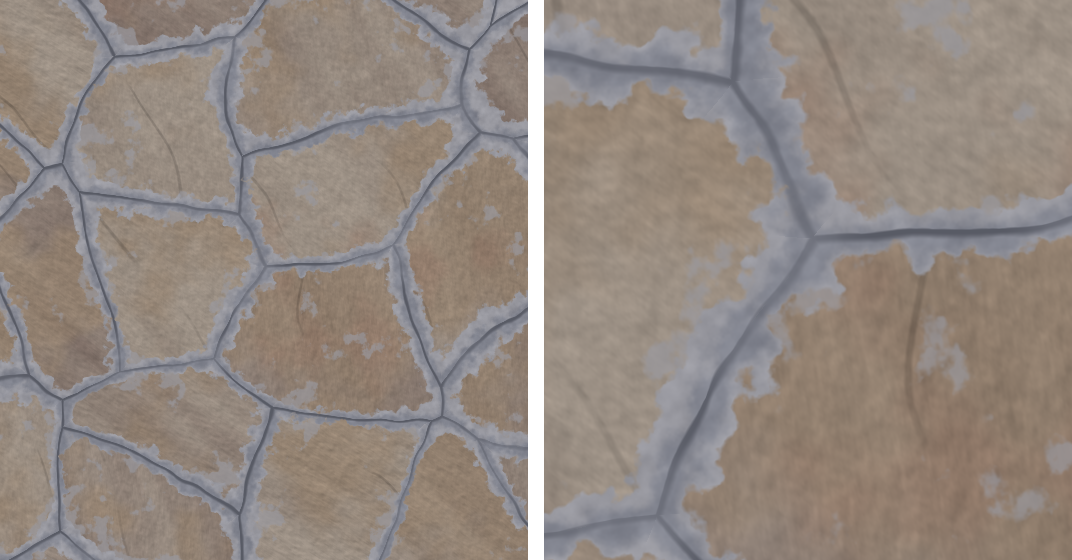
Left: the whole. Right: its middle third, enlarged.
Write a WebGL 1 fragment shader that draws this texture.

```glsl
precision highp float;
// Irregular flagstone paving: tan sandstone slabs in ragged blue-grey mortar.
uniform vec2 u_resolution;

const vec3 PALE_STONE  = vec3(0.605, 0.560, 0.515);
const vec3 OCHRE_STONE = vec3(0.575, 0.500, 0.425);
const vec3 BROWN_STONE = vec3(0.500, 0.440, 0.410);
const vec3 RUST_STAIN  = vec3(0.570, 0.465, 0.405);
const vec3 PALE_MORTAR = vec3(0.600, 0.600, 0.628);
const vec3 GREY_MORTAR = vec3(0.505, 0.515, 0.558);
const vec3 DARK_GROOVE = vec3(0.345, 0.355, 0.395);
const vec2 SLAB_SIZE = vec2(0.34, 0.25);
const vec2 LIGHT_DIR = vec2(-0.5, 0.866);
const float PAVING_TILT = 0.36;
const float JITTER = 0.92;
const float JOINT_WIDTH = 0.019;
const float GROOVE_WIDTH = 0.0024;
const float CORNER_ROUNDING = 0.028;
const float RELIEF = 0.62;
const float GRAIN = 0.055;

float hash(vec2 p) {
  return fract(sin(dot(p, vec2(127.1, 311.7))) * 43758.5);
}

vec2 hash2(vec2 p) {
  return vec2(hash(p), hash(p + 47.3));
}

vec2 rotate(vec2 p, float a) {
  float c = cos(a), s = sin(a);
  return vec2(c * p.x + s * p.y, c * p.y - s * p.x);
}

float noise(vec2 p) {
  vec2 i = floor(p), f = fract(p);
  f = f * f * (3.0 - 2.0 * f);
  return mix(mix(hash(i), hash(i + vec2(1.0, 0.0)), f.x),
             mix(hash(i + vec2(0.0, 1.0)), hash(i + 1.0), f.x), f.y);
}

float fbm(vec2 p) {
  float sum = 0.0, amp = 0.533;
  for (int i = 0; i < 4; i++) {
    sum += amp * noise(p);
    p = rotate(p, 0.6) * 2.03 + 11.7;
    amp *= 0.5;
  }
  return sum;
}

float smoothMin(float a, float b, float k) {
  float h = max(k - abs(a - b), 0.0) / k;
  return min(a, b) - 0.25 * h * h * k;
}

// Offset from p to the seed of a grid cell
vec2 seedOffset(vec2 cell, vec2 p) {
  return (cell + 0.5 + JITTER * (hash2(cell) - 0.5)) * SLAB_SIZE - p;
}

// Slab layout: sharp and rounded distance to the joint, its normal, slab id
void slabs(vec2 p, out float sharp, out float rounded, out vec2 normal, out vec2 id) {
  vec2 base = floor(p / SLAB_SIZE), nearest = vec2(0.0);
  float best = 9.0;
  for (int j = -2; j <= 2; j++) for (int i = -2; i <= 2; i++) {
    vec2 cell = base + vec2(float(i), float(j));
    vec2 r = seedOffset(cell, p);
    if (dot(r, r) < best) { best = dot(r, r); nearest = r; id = cell; }
  }
  sharp = 9.0;
  rounded = 9.0;
  normal = vec2(0.0, 1.0);
  for (int j = -2; j <= 2; j++) for (int i = -2; i <= 2; i++) {
    vec2 cell = id + vec2(float(i), float(j));
    vec2 r = seedOffset(cell, p), across = r - nearest;
    if (dot(across, across) > 0.00001) {
      vec2 n = normalize(across);
      float d = dot(0.5 * (r + nearest), n);
      if (d < sharp) { sharp = d; normal = n; }
      rounded = smoothMin(rounded, d, CORNER_ROUNDING);
    }
  }
}

// Rough cleft surface, drawn out along the bedding
float cleft(vec2 p) {
  return 0.6 * fbm(p * vec2(22.0, 60.0)) + 0.4 * fbm(p * vec2(60.0, 95.0));
}

vec3 stoneColor(vec2 p, vec2 id) {
  float kind = hash(id + 3.1), grade = hash(id + 8.6);
  float angle = mix(-1.3, -0.6, hash(id + 5.2));
  vec2 q = rotate(p, angle) + 7.0 * hash2(id + 1.9);
  float blotch = fbm(q * 7.0);
  float bands = fbm(q * vec2(4.0, 28.0));
  vec3 col = mix(BROWN_STONE, PALE_STONE,
                 smoothstep(0.1, 0.95, 0.55 * grade + 0.5 * blotch + 0.4 * (bands - 0.3)));
  col = mix(col, OCHRE_STONE, 0.75 * smoothstep(0.44, 0.66, fbm(q * 6.0 + 20.0) + 0.3 * (kind - 0.5)));
  col = mix(col, RUST_STAIN, 0.5 * smoothstep(0.58, 0.75, fbm(q * 7.0 + 40.0)) * step(0.5, kind));
  // Sparse straight seams between bedding layers
  float seam = abs(fract(q.y * 5.0 + 0.25 * noise(q * 9.0)) - 0.5);
  col *= 1.0 - 0.13 * (1.0 - smoothstep(0.004, 0.018, seam)) * smoothstep(0.6, 0.75, noise(q * 6.0 + 60.0));
  // Light raking across the relief, then sandy grain
  float relief = cleft(q) - cleft(q + 0.004 * rotate(LIGHT_DIR, angle));
  float sand = noise(q * vec2(110.0, 170.0)) - 0.5;
  return col * (1.0 + RELIEF * relief + GRAIN * sand) + 0.05 * (bands - 0.5);
}

void main() {
  vec2 p = gl_FragCoord.xy / u_resolution.y;
  vec2 bend = vec2(noise(p * 5.0), noise(p * 5.0 + 31.0)) - 0.5;
  vec2 wobble = vec2(noise(p * 28.0), noise(p * 28.0 + 17.0)) - 0.5;
  vec2 laid = rotate(p + 0.075 * bend + 0.007 * wobble, PAVING_TILT) + vec2(2.3, 1.7);
  float sharp, rounded;
  vec2 normal, id;
  slabs(laid, sharp, rounded, normal, id);

  // Mortar: crumbly pale crust, greyer centre, one shaded bank, broken groove
  float rough = fbm(p * 65.0);
  float bank = dot(normal, rotate(LIGHT_DIR, PAVING_TILT));
  float crust = smoothstep(0.003, 0.017, sharp + 0.026 * (rough - 0.5) - 0.004 * bank);
  vec3 mortar = mix(GREY_MORTAR, PALE_MORTAR, crust);
  mortar += 0.10 * (fbm(p * 80.0 + 13.0) - 0.5) + 0.04 * (noise(p * 160.0) - 0.5);
  float strength = smoothstep(0.15, 0.6, noise(p * 11.0 + 5.0));
  float reach = GROOVE_WIDTH * (0.9 + 0.5 * bank + 0.8 * (rough - 0.5));
  float groove = 1.0 - smoothstep(0.3 * reach, 1.8 * reach, sharp);
  mortar = mix(mortar, DARK_GROOVE, groove * mix(0.4, 1.0, strength));

  // Slab faces with a flaking rim and a few smears of dried mortar
  float width = JOINT_WIDTH + 0.020 * (noise(p * 7.0 + 9.0) - 0.5);
  float face = smoothstep(-0.003, 0.003, rounded - width + 0.036 * (rough - 0.5));
  float rim = 1.0 - smoothstep(0.015, 0.055, rounded);
  float smear = smoothstep(0.64, 0.71, 0.6 * fbm(p * 13.0 + 70.0) + 0.4 * fbm(p * 55.0 + 30.0) + 0.09 * rim);
  vec3 stone = mix(stoneColor(p, id), PALE_MORTAR, 0.65 * smear);
  gl_FragColor = vec4(mix(mortar, stone, face), 1.0);
}
```
